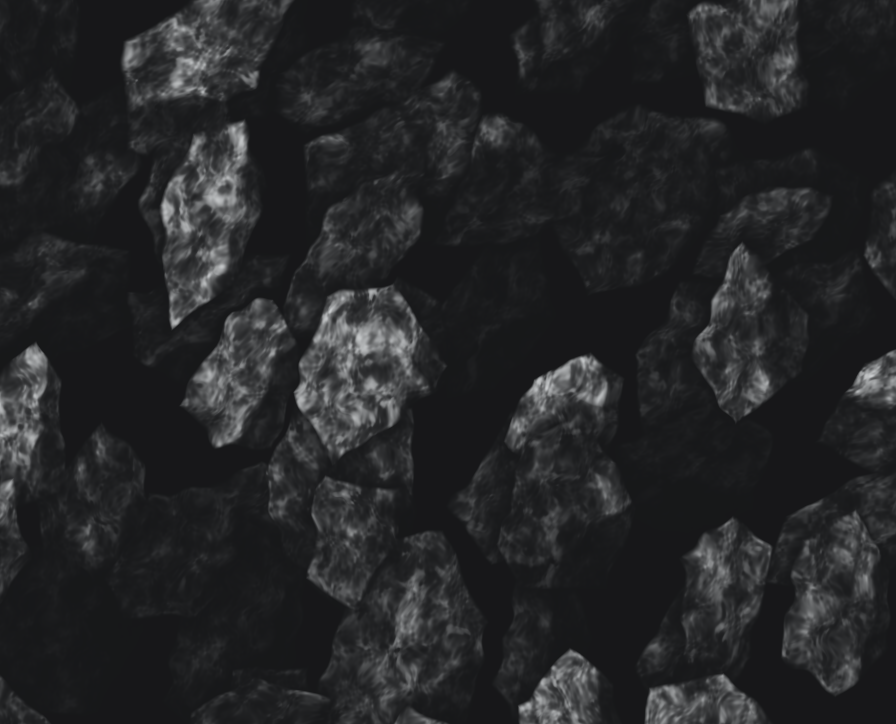
Reproduce this texture procedurally as a Shadertoy shader.

```glsl
// Heap of dark, rough coal lumps, softly lit from the upper left.

const float TAU = 6.2831853;

vec2 hash2(vec2 p) {
    vec3 v = fract(p.xyx * vec3(.1031, .1030, .0973));
    v += dot(v, v.yzx + 33.33);
    return fract((v.xx + v.yz) * v.zy);
}

float noise(vec2 p) {
    vec2 cell = floor(p), f = fract(p);
    f = f * f * (3. - 2. * f);
    float low = mix(hash2(cell).x, hash2(cell + vec2(1, 0)).x, f.x);
    float high = mix(hash2(cell + vec2(0, 1)).x, hash2(cell + 1.).x, f.x);
    return mix(low, high, f.y);
}

float fbm(vec2 p) {
    float sum = 0., weight = 1., total = 0.;
    for (int i = 0; i < 4; i++) {
        sum += weight * noise(p);
        total += weight;
        weight *= .85;
        p = mat2(1.5, 1.1, -1.1, 1.5) * p + 17.3;
    }
    return sum / total;
}

vec2 direction(float angle) { return vec2(cos(angle), sin(angle)); }

// Irregular convex polygon of about unit radius
float lumpDistance(vec2 q, vec2 seed) {
    float d = -1.;
    for (int i = 0; i < 6; i++) {
        vec2 h = hash2(seed + float(i) * vec2(7.3, 3.1));
        float angle = (float(i) + .6 * (h.x - .5)) * TAU / 6.;
        d = max(d, dot(q, direction(angle)) - mix(.65, 1.02, h.y));
    }
    return d;
}

// Brightness of the broken surface; q is in lump units, local in canvas units
float lumpLight(vec2 q, vec2 local, float d, vec2 seed) {
    vec2 h = hash2(seed + 51.7), k = hash2(seed + 83.1);
    float grain = fbm(local * vec2(38., 27.) + seed * 3.7);
    float coarse = noise(local * 22. + seed * 5.1) - .5;

    // A ridge parts the lit face from the shaded one
    float ridge = dot(q, direction(mix(-1.1, .5, h.x))) - mix(.1, .8, h.y) + .4 * coarse;
    float face = mix(1., .16, smoothstep(-.07, .07, ridge));
    face *= 1. + .3 * dot(q, vec2(-.5, .6));

    float light = face * exp2(8.5 * (grain - .5) + 1.1 * coarse);
    float fleck = smoothstep(.62, .88, noise(local * vec2(85., 70.) + seed * 9.));
    light += 1.3 * face * fleck * smoothstep(.4, .62, grain);

    // Chipped rim and a pale mineral vein on some lumps
    light += .6 * face * smoothstep(-.09, -.02, d) * smoothstep(.4, .65, grain);
    float vein = abs(q.x + .35 * q.y - .3 * (k.y - .5) + .4 * coarse);
    light += step(.7, k.x) * 1.8 * smoothstep(.11, .02, vein) * smoothstep(.38, .62, grain);
    return light;
}

void mainImage(out vec4 fragColor, in vec2 fragCoord) {
    vec2 p = fragCoord / iResolution.y;
    float far = smoothstep(.5, 1., p.y);
    float blur = max(mix(.0025, .005, far), 1. / iResolution.y);
    vec2 rough = p + .013 * (vec2(noise(p * 34.), noise(p * 34. + 40.)) - .5);
    float light = 0.;

    // Back layer first, then each layer from the top row downwards
    for (int layer = 0; layer < 2; layer++) {
        float front = float(layer);
        float spacing = mix(.21, .25, front);
        vec2 home = floor(p / spacing + front * vec2(.37, .61));
        for (int j = 1; j >= -1; j--)
        for (int i = -1; i <= 1; i++) {
            vec2 cell = home + vec2(i, j);
            vec2 seed = cell + 20. + front * 131.;
            vec2 place = hash2(seed), shape = hash2(seed + 11.9), tone = hash2(seed + 29.3);

            // Most lumps lean to the upper right
            vec2 centre = (cell + .5 + .6 * (place - .5) - front * vec2(.37, .61)) * spacing;
            float lean = mix(-.3, 1.2, shape.x);
            vec2 across = vec2(cos(lean), -sin(lean)), along = vec2(sin(lean), cos(lean));
            vec2 local = vec2(dot(rough - centre, across), dot(rough - centre, along));
            float size = mix(.1, .165, shape.y);
            float width = size * mix(.5, .82, tone.y);
            vec2 q = local / vec2(width, size);
            float d = lumpDistance(q, seed);
            float gap = d * width;
            if (gap > .03) continue;

            // Contact shadow on what lies behind, then the lump itself
            light *= mix(.2, 1., smoothstep(0., .03, gap));
            float base = mix(.012, .32, pow(tone.x, 1.45)) * mix(.35, 1., front);
            base *= mix(1.1, .5, far);
            float surface = base * lumpLight(q, local, d, seed);
            light = mix(light, surface, smoothstep(blur, -blur, gap));
        }
    }

    light = .75 * (1. - exp(-light / .75));
    fragColor = vec4(vec3(.089, .092, .098) + light * vec3(.99, 1., 1.), 1.);
}
```
